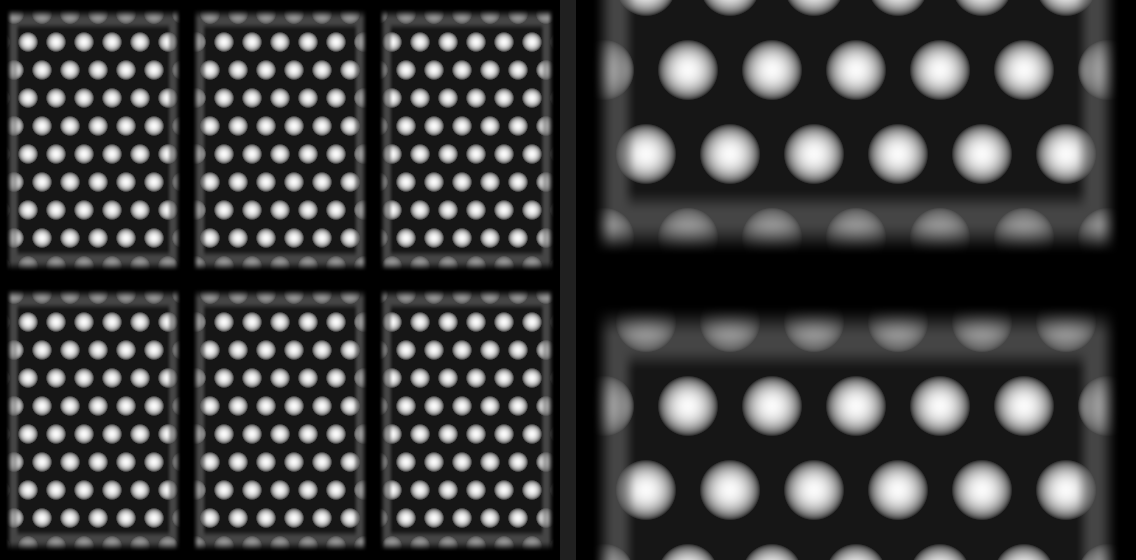
Left, the full canvas; right, a detail of the centre.
Give the GLSL for this pattern, as a WebGL 1 fragment shader.

```glsl
precision highp float;
// Six soft-framed dark panels, three by two, over a staggered grid of shaded dots.

uniform vec2 u_resolution;

// Rounded dome of brightness, 1 at the dot centre and 0 from its rim outwards.
float staggeredDots(vec2 grid) {
  float shift = 0.5 - 0.5 * mod(floor(grid.y), 2.0);
  vec2 offset = fract(grid + vec2(shift, 0.0)) - 0.5;
  float r = length(offset) / 0.36;
  return pow(max(1.0 - r * r, 0.0), 0.7);
}

// Soft rectangle inside a panel, fading in over a range of edge distances.
float softBox(vec2 edge, float start, float end) {
  vec2 fade = smoothstep(start, end, edge);
  return fade.x * fade.y;
}

void main() {
  vec2 uv = gl_FragCoord.xy / u_resolution;
  float dots = staggeredDots(uv * 20.0);

  // Distance to the nearest panel edge, as a share of the panel size
  vec2 edge = 0.5 - abs(fract(uv * vec2(3.0, 2.0)) - 0.5);
  float panel = softBox(edge, 0.028, 0.07);
  float interior = softBox(edge, 0.078, 0.11);

  // Pale frame with dimmed dots around a dark field with bright dots
  float frameShade = mix(0.27, 0.63, dots);
  float fieldShade = mix(0.085, 0.98, dots);
  float shade = panel * mix(frameShade, fieldShade, interior);

  gl_FragColor = vec4(vec3(shade), 1.0);
}
```
